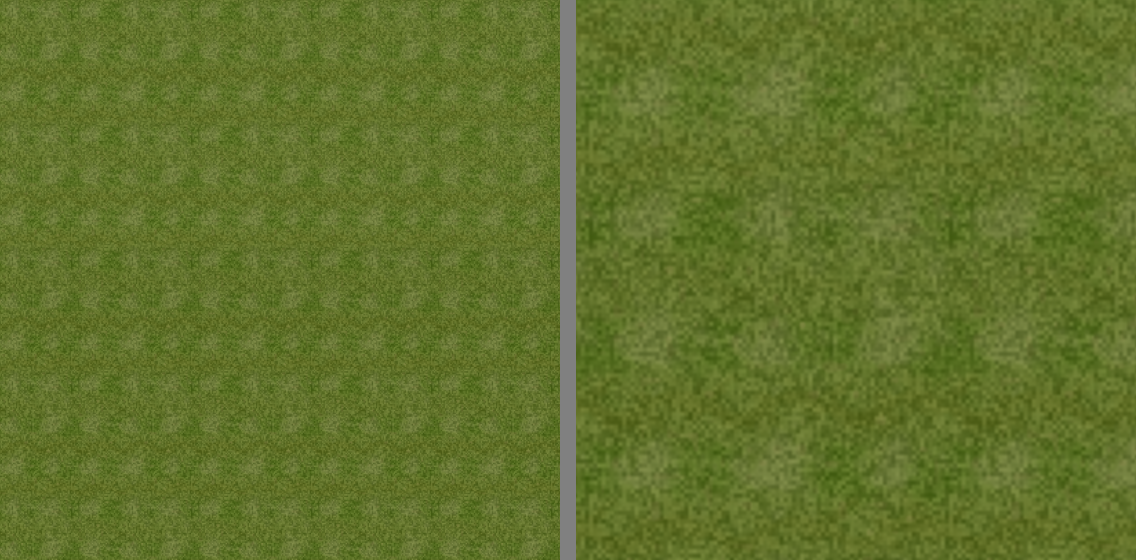
Left, the full canvas; right, a detail of the centre.
This texture is drawn by a WebGL 2 fragment shader. Its source:

```glsl
#version 300 es
precision highp float;

uniform vec2 u_resolution;
out vec4 fragColor;

// Layout: small patches, with a variation that recurs every few patches
const vec2 REPEATS = vec2(14.0, 13.5);
const float VARIATION_PERIOD = 3.0;

// Positions inside a patch, measured from its top left
const vec2 PALE_SPOT = vec2(0.36, 0.28);
const vec2 LUSH_SPOT = vec2(0.80, 0.34);
const float DRY_BAND = 0.77;
const float RAGGEDNESS = 0.55;

// Strength of the grain and of the slow drift in light
const vec3 BLADE_CONTRAST = vec3(0.150, 0.140, 0.120);
const vec3 TUFT_CONTRAST = vec3(0.065, 0.055, 0.050);
const float DRIFT = 0.010;
const float DRIFT_EDGE = 0.556;

const vec3 GRASS = vec3(0.380, 0.450, 0.166);
const vec3 LUSH = vec3(0.300, 0.420, 0.095);
const vec3 DRY = vec3(0.365, 0.410, 0.115);
const vec3 PALE = vec3(0.465, 0.505, 0.275);
const vec3 STRAW = vec3(0.500, 0.475, 0.260);

float hash(vec2 p) {
    vec3 h = fract(vec3(p.xyx) * 0.1031);
    h += dot(h, h.yzx + 33.33);
    return fract((h.x + h.y) * h.z);
}

// Value noise that wraps after a whole number of lattice steps
float wrapNoise(vec2 p, float period, float seed) {
    vec2 i = floor(p);
    vec2 f = fract(p);
    f = f * f * (3.0 - 2.0 * f);
    vec2 a = mod(i, period) + seed;
    vec2 b = mod(i + 1.0, period) + seed;
    return mix(mix(hash(a), hash(vec2(b.x, a.y)), f.x),
               mix(hash(vec2(a.x, b.y)), hash(b), f.x), f.y);
}

// Layered noise that repeats every "span" patches
float wrapFbm(vec2 p, float span, float frequency, float seed) {
    float sum = 0.0;
    float weight = 0.5;
    for (int i = 0; i < 4; i++) {
        sum += weight * wrapNoise(p * frequency, span * frequency, seed);
        frequency *= 2.0;
        seed += 17.0;
        weight *= 0.5;
    }
    return sum / 0.9375;
}

// Soft round spot that wraps across patch borders
float spot(vec2 p, vec2 center, float radius) {
    vec2 d = fract(p - center + 0.5) - 0.5;
    return exp(-dot(d, d) / (radius * radius));
}

void main() {
    vec2 uv = gl_FragCoord.xy / u_resolution;
    vec2 p = vec2(uv.x, 1.0 - uv.y) * REPEATS;

    // Ragged outlines shared by all patches, and slower differences between them
    vec2 warp = vec2(wrapFbm(p, 1.0, 4.0, 3.0), wrapFbm(p, 1.0, 4.0, 41.0)) - 0.5;
    vec2 q = p + RAGGEDNESS * warp;
    float mottle = wrapFbm(p, 1.0, 6.0, 97.0) - 0.5;
    float variation = wrapFbm(p, VARIATION_PERIOD, 2.0, 151.0) - 0.5;
    float row = mod(floor(p.y - DRY_BAND + 0.5), VARIATION_PERIOD);
    float paleRow = 1.0 - step(0.5, row);

    // Lush, dry and pale areas
    float band = fract(q.y - DRY_BAND + 0.5) - 0.5;
    float bandMask = exp(-band * band / 0.022);
    float lush = spot(q, LUSH_SPOT, 0.30) - 0.7 * variation + 1.2 * mottle;
    float pale = spot(q, PALE_SPOT, 0.28) + 0.9 * variation + 1.5 * mottle;
    pale += 0.30 * paleRow * bandMask;
    float dry = bandMask * (0.80 - 0.35 * paleRow) - 0.6 * variation;

    vec3 color = mix(GRASS, LUSH, 0.54 * smoothstep(0.10, 1.00, lush));
    color = mix(color, DRY, 0.48 * smoothstep(0.10, 0.90, dry));
    color = mix(color, PALE, 0.58 * smoothstep(0.10, 1.05, pale));

    // Scattered straw flecks
    float straw = wrapNoise(p * 9.0, 9.0 * VARIATION_PERIOD, 211.0);
    color = mix(color, STRAW, 0.30 * smoothstep(0.78, 1.0, straw));

    // Tufts and fine blades
    float tuft = wrapNoise(p * 13.0, 13.0, 263.0) - 0.5;
    float blade = wrapNoise(p * 29.0, 29.0 * VARIATION_PERIOD, 307.0) - 0.5;
    color += TUFT_CONTRAST * tuft + BLADE_CONTRAST * blade;

    // Slightly lighter above the faint seam
    float above = smoothstep(DRIFT_EDGE - 0.004, DRIFT_EDGE + 0.004, uv.y);
    color += DRIFT * (above - 0.5);
    fragColor = vec4(clamp(color, 0.0, 1.0), 1.0);
}
```
